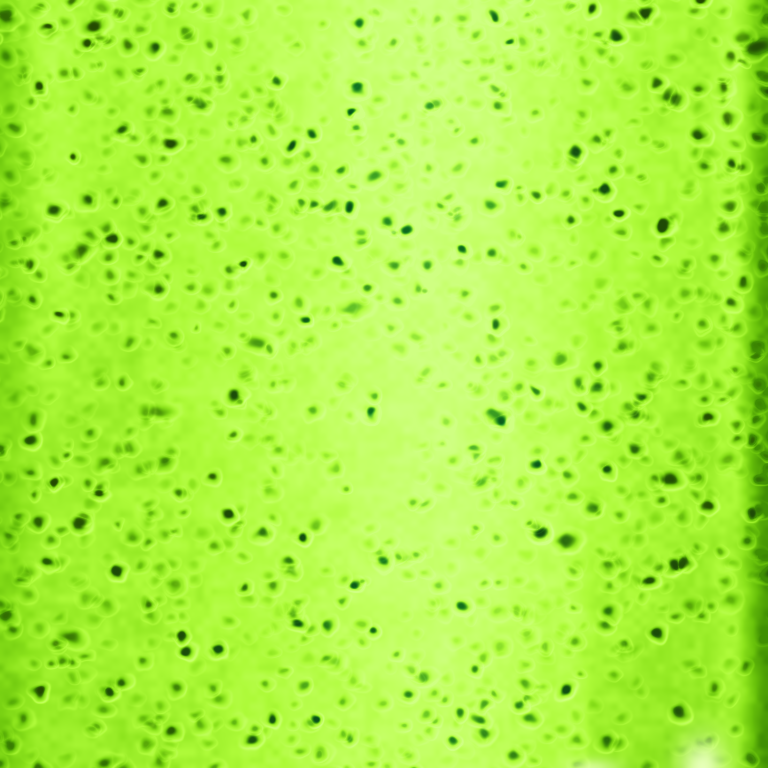
Reproduce this texture procedurally as a Shadertoy shader.

```glsl
#define DEEP   vec3(0.25, 0.56, 0.01)
#define MOSS   vec3(0.41, 0.76, 0.04)
#define LEAF   vec3(0.55, 0.89, 0.11)
#define LIME   vec3(0.68, 0.98, 0.22)
#define PALE   vec3(0.76, 1.00, 0.37)
#define CREAM  vec3(0.81, 1.00, 0.51)
#define EMERALD_INK vec3(0.12, 0.56, 0.60)
#define OLIVE_INK   vec3(0.55, 0.50, 0.50)
#define SPOT_RADIUS 0.0112
#define SPOT_SHARE  0.62
#define INK_DEPTH   3.5
#define HALO_GAIN   1.3

float hash(vec2 p) {
    return fract(sin(dot(p, vec2(127.1, 311.7))) * 43758.5453);
}

float noise(vec2 p) {
    vec2 i = floor(p), f = fract(p);
    f = f * f * (3.0 - 2.0 * f);
    return mix(mix(hash(i), hash(i + vec2(1, 0)), f.x),
               mix(hash(i + vec2(0, 1)), hash(i + vec2(1, 1)), f.x), f.y);
}

float bump(float x, float center, float width) {
    float d = (x - center) / width;
    return exp(-d * d);
}

// Colour ramp from dark to light, one stop per unit of tone
vec3 ramp(float tone) {
    vec3 c = mix(DEEP, MOSS, clamp(tone, 0.0, 1.0));
    c = mix(c, LEAF, clamp(tone - 1.0, 0.0, 1.0));
    c = mix(c, LIME, clamp(tone - 2.0, 0.0, 1.0));
    c = mix(c, PALE, clamp(tone - 3.0, 0.0, 1.0));
    return mix(c, CREAM, clamp(tone - 4.0, 0.0, 1.0));
}

// Lit sheet: a bright central column, side bands and dark margins
float sheetTone(vec2 uv) {
    float tone = 2.5 + 0.25 * uv.y;
    tone += (1.6 + 0.6 * uv.y) * bump(uv.x, 0.56, 0.23);
    tone += 0.5 * bump(uv.x, 0.07, 0.03) * smoothstep(0.2, 0.8, uv.y);
    tone += 0.6 * bump(uv.x, 0.95, 0.02);
    tone -= 0.5 * smoothstep(0.74, 0.78, uv.x) * (1.0 - uv.y);
    tone -= 0.8 * (1.0 - smoothstep(0.0, 0.06, uv.x));
    tone -= 1.9 * smoothstep(0.955, 1.0, uv.x);
    tone += 0.5 * (noise(uv * vec2(7.0, 4.0)) - 0.5);

    // Fine mottling
    tone += 0.5 * (noise(uv * 45.0) - 0.5);
    return tone + 0.55 * (noise(uv * 100.0 + 9.0) - 0.5);
}

// Scattered grains: x is the ink amount, y the light rim
vec2 spots(vec2 uv, float cells, float radius, float share, vec2 strength, float stretch) {
    vec2 base = floor(uv * cells), result = vec2(0.0);
    for (int y = -1; y <= 1; y++)
    for (int x = -1; x <= 1; x++) {
        vec2 cell = base + vec2(x, y), id = cell + cells * 3.7;
        vec2 center = (cell + vec2(hash(id), hash(id + 17.3))) / cells;
        float density = share * (0.6 + 0.5 * center.y)
                      * (0.45 + 1.1 * noise(center * 8.0 + 5.0));
        if (hash(id + 41.9) > density) continue;

        float size = radius * mix(0.75, 1.15, hash(id + 63.1));
        float angle = 1.0 * (hash(id + 88.7) - 0.4);
        float flatness = 1.0 + stretch * hash(id + 29.5);
        vec2 d = uv - center;
        d = mat2(cos(angle), -sin(angle), sin(angle), cos(angle)) * d;
        float r = length(d * vec2(1.0 / flatness, 1.0)) / size;
        float level = hash(id + 52.3);
        float ink = mix(strength.x, strength.y, level * level);
        result.x = max(result.x, ink * (1.0 - smoothstep(0.12, 1.0, r)));

        // Rim is stronger below and to the right
        float side = 0.5 + 0.5 * dot(normalize(uv - center + 1e-5), vec2(0.6, -0.8));
        result.y = max(result.y, ink * side * bump(r, 1.2, 0.18));
    }
    return result;
}

void mainImage(out vec4 fragColor, in vec2 fragCoord) {
    vec2 uv = fragCoord / iResolution.xy;
    vec2 warped = uv + 0.006 * (vec2(noise(uv * 80.0), noise(uv * 80.0 + 31.0)) - 0.5);

    // Round grains, faint specks and a few long blots
    vec2 grains = spots(warped, 25.0, SPOT_RADIUS, SPOT_SHARE, vec2(0.4, 1.2), 0.25);
    vec2 specks = spots(warped, 39.0, 0.0088, 0.62, vec2(0.2, 0.6), 0.4);
    vec2 blots = spots(warped, 9.0, 0.0125, 0.3, vec2(0.6, 1.1), 1.1);
    vec2 marks = max(max(grains, specks), blots);

    // Ink lowers the tone, so faint grains stay saturated
    vec3 color = ramp(sheetTone(uv) - INK_DEPTH * marks.x + HALO_GAIN * marks.y);

    // Dark cores are emerald in the column and olive towards the sides
    float middle = bump(uv.x, 0.55, 0.27);
    float hue = clamp(middle + 0.5 * (noise(uv * 14.0) - 0.5), 0.0, 1.0);
    float core = smoothstep(0.25, 1.1, marks.x);
    color *= mix(vec3(1.0), mix(OLIVE_INK, EMERALD_INK, hue), core);
    color.b += 0.1 * core * hue;

    // Glare at the lower right
    float glare = bump(uv.x, 0.915, 0.03) * bump(uv.y, 0.0, 0.04)
                + 0.7 * bump(uv.x, 0.77, 0.035) * bump(uv.y, 0.0, 0.012);
    color = mix(color, vec3(0.9, 1.0, 0.72), min(glare, 1.0));
    fragColor = vec4(color, 1.0);
}
```
